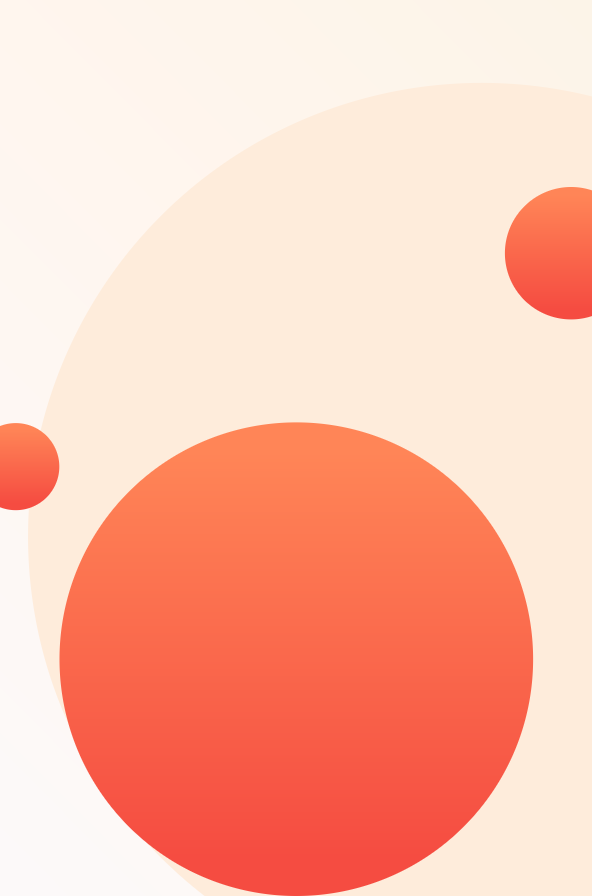
Reproduce this background procedurally as a WebGL 1 fragment shader.

```glsl
precision highp float;
// Warm cream backdrop with a large peach disc and three coral gradient balls.

uniform vec2 u_resolution;

const vec3 MIST = vec3(0.988, 0.978, 0.978);
const vec3 CREAM = vec3(1.0, 0.963, 0.933);
const vec3 IVORY = vec3(0.988, 0.957, 0.910);
const vec3 PEACH = vec3(0.996, 0.925, 0.859);
const vec3 ORANGE = vec3(1.0, 0.522, 0.341);
const vec3 CORAL = vec3(0.961, 0.298, 0.255);

// Antialiased coverage of a disc; pixel is the size of one pixel.
float discMask(vec2 p, vec2 center, float radius, float pixel) {
  return clamp(0.5 - (length(p - center) - radius) / pixel, 0.0, 1.0);
}

// Diagonal three-stop gradient from lower left to upper right.
vec3 backdrop(vec2 uv) {
  float t = dot(uv, vec2(0.4, 0.6));
  vec3 lower = mix(MIST, CREAM, clamp(t / 0.6, 0.0, 1.0));
  return mix(lower, IVORY, clamp((t - 0.6) / 0.4, 0.0, 1.0));
}

// Paints a ball shaded from orange at its top to coral at its bottom.
vec3 paintBall(vec3 base, vec2 p, vec2 center, float radius, float pixel) {
  float height = (p.y - center.y) / radius * 0.5 + 0.5;
  float shade = clamp((height - 0.08) / 0.86, 0.0, 1.0);
  vec3 ball = mix(CORAL, ORANGE, shade);
  return mix(base, ball, discMask(p, center, radius, pixel));
}

void main() {
  // Positions are in units of the canvas height.
  float pixel = 1.0 / u_resolution.y;
  vec2 p = gl_FragCoord.xy * pixel;

  vec3 color = backdrop(gl_FragCoord.xy / u_resolution);

  // Large peach disc
  color = mix(color, PEACH, discMask(p, vec2(0.5378, 0.401), 0.5065, pixel));

  // Main, right and left balls
  color = paintBall(color, p, vec2(0.3307, 0.2643), 0.2643, pixel);
  color = paintBall(color, p, vec2(0.6374, 0.7174), 0.0739, pixel);
  color = paintBall(color, p, vec2(0.0176, 0.4792), 0.0486, pixel);

  gl_FragColor = vec4(color, 1.0);
}
```
